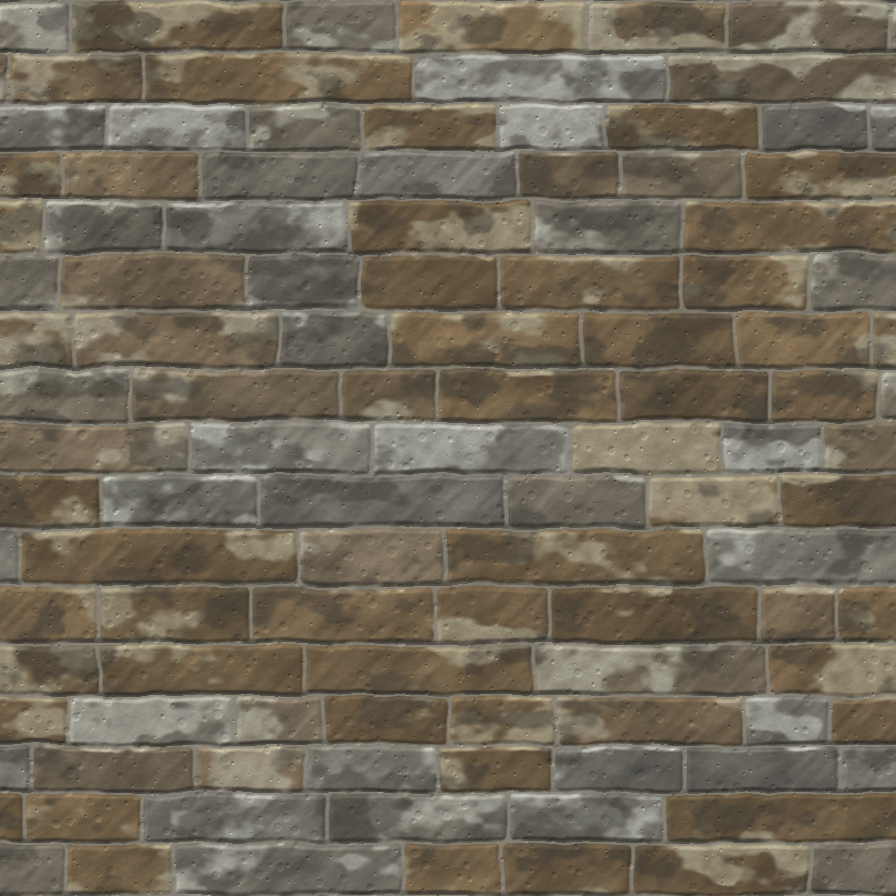
Write a Shadertoy shader that draws this texture.

```glsl
// Weathered brick wall: 17 uneven courses of brown and grey bricks of mixed length.
// Jittered joints give the bond; layered periodic noise gives the ragged edges,
// pale crust, stains and a height field that is lit from above. It tiles both ways.

#define COURSES 17.0
#define JOINT 0.0022
#define JITTER 0.62
#define RAGGED 0.009
#define RELIEF 0.62
#define CRUST 0.88
#define BROWN vec3(0.425, 0.360, 0.270)
#define GREY vec3(0.430, 0.420, 0.390)
#define CHALK vec3(0.665, 0.670, 0.635)
#define LIME vec3(0.630, 0.605, 0.510)
#define MORTAR vec3(0.530, 0.515, 0.470)
#define SOOT vec3(0.250, 0.240, 0.215)

const float TAU = 6.28319;
const int bricksInCourse[17] = int[17](6, 4, 7, 6, 5, 6, 6, 6, 5, 5, 4, 6, 4, 7, 7, 5, 6);

struct Brick {
    float inset;   // distance inside the brick edge, negative in the joint
    float top;     // distance to the joint above
    float bottom;  // distance to the joint below
    vec2 id;       // column and course
};

float hash(vec2 p) {
    vec3 q = fract(p.xyx * 0.1031);
    q += dot(q, q.yzx + 33.33);
    return fract((q.x + q.y) * q.z);
}

// Value noise that repeats after 'period' cells
float noise(vec2 p, vec2 period) {
    vec2 i = floor(p), f = fract(p);
    f = f * f * (3.0 - 2.0 * f);
    vec2 a = mod(i, period), b = mod(i + 1.0, period);
    return mix(mix(hash(a), hash(vec2(b.x, a.y)), f.x),
               mix(hash(vec2(a.x, b.y)), hash(b), f.x), f.y);
}

float fbm(vec2 uv, vec2 freq) {
    float sum = 0.0, amp = 0.5;
    for (int i = 0; i < 4; i++) {
        sum += amp * noise(uv * freq, freq);
        freq *= 2.0;
        amp *= 0.5;
    }
    return sum / 0.9375;
}

// Cellular noise: round pits of random size
float pits(vec2 uv, float freq) {
    vec2 p = uv * freq, cell = floor(p);
    float pit = 0.0;
    for (int y = -1; y <= 1; y++)
    for (int x = -1; x <= 1; x++) {
        vec2 c = cell + vec2(x, y), k = mod(c, freq);
        vec2 centre = c + vec2(hash(k + 11.3), hash(k + 47.7));
        float radius = 0.4 * pow(hash(k + 83.1), 3.0) + 0.02;
        pit = max(pit, 1.0 - smoothstep(0.4 * radius, radius, length(p - centre)));
    }
    return pit;
}

float jointAt(float k, float count, float course) {
    return k + JITTER * (hash(vec2(mod(k, count) + 5.0, course * 3.0 + 1.0)) - 0.5);
}

Brick brickAt(vec2 uv) {
    // Courses, counted from the top, with wavy heights
    float t = 1.0 - uv.y;
    float row = COURSES * (t + 0.009 * sin(TAU * t) - 0.004 * sin(3.0 * TAU * t));
    float course = mod(floor(row), COURSES);
    // Upright joints
    float count = float(bricksInCourse[int(course)]);
    float x = (uv.x + hash(vec2(course, 19.0))) * count;
    float k = floor(x);
    if (x < jointAt(k, count, course)) k -= 1.0;
    else if (x >= jointAt(k + 1.0, count, course)) k += 1.0;
    float side = min(x - jointAt(k, count, course), jointAt(k + 1.0, count, course) - x) / count;
    float top = fract(row) / COURSES, bottom = 1.0 / COURSES - top;
    // Rounded corners
    vec2 q = max(0.007 - vec2(side, min(top, bottom)), 0.0);
    float inset = min(min(side, min(top, bottom)), 0.007 - length(q));
    return Brick(inset - JOINT, top, bottom, vec2(mod(k, count), course));
}

vec2 ragged(vec2 uv) {
    return uv + RAGGED * (vec2(fbm(uv, vec2(22)), fbm(uv + 0.37, vec2(22))) - 0.5);
}

float height(vec2 uv) {
    float body = smoothstep(-0.001, 0.005, brickAt(ragged(uv)).inset);
    return 0.55 * body + 0.9 * fbm(uv, vec2(44)) + 0.5 * fbm(uv + 0.21, vec2(11)) - 0.3 * pits(uv, 58.0);
}

void mainImage(out vec4 fragColor, in vec2 fragCoord) {
    vec2 uv = fragCoord / iResolution.y;
    Brick brick = brickAt(ragged(uv));
    float tint = hash(brick.id * 7.0 + 3.0), wear = hash(brick.id * 5.0 + 31.0);
    float paleCourse = 0.5 + 0.5 * cos(TAU * 3.0 * (brick.id.y - 2.5) / COURSES);

    // Fired clay with slanted tool marks
    float warm = smoothstep(0.2, 0.65, tint + 0.25 - 0.4 * paleCourse);
    vec3 color = mix(GREY, BROWN, warm) * (0.88 + 0.24 * hash(brick.id + 71.0));
    vec2 slant = vec2(uv.x - uv.y, uv.x + uv.y) * vec2(110, 18);
    color *= 1.0 + 0.2 * (noise(slant, vec2(110, 18)) - 0.5);
    color *= 0.8 + 0.4 * fbm(uv + 0.63, vec2(16, 24));

    // Pale crust, thicker along upper edges, then dark stains
    float amount = wear * (0.45 + 0.55 * paleCourse) + 0.35 * smoothstep(0.014, 0.002, brick.top);
    float crust = smoothstep(0.0, 0.1, fbm(uv + 0.11, vec2(13, 20)) - mix(0.68, 0.40, amount));
    color = mix(color, mix(CHALK, LIME, warm), crust * CRUST * (0.6 + 0.4 * noise(uv * 90.0, vec2(90))));
    float stain = smoothstep(0.56, 0.70, fbm(uv + 0.47, vec2(19, 27)));
    color = mix(color, SOOT, 0.5 * stain);

    // Mortar and the shadow under each brick
    float mortar = 1.0 - smoothstep(-0.0012, 0.0012, brick.inset);
    color = mix(color, MORTAR, 0.85 * mortar);
    float shadow = smoothstep(0.008, 0.003, brick.bottom) * smoothstep(0.3, 0.6, fbm(uv + 0.8, vec2(30)));
    color = mix(color, SOOT, 0.65 * shadow);

    // Relief lit from above
    float slope = height(uv) - height(uv + vec2(-0.0006, 0.0016));
    color *= 1.0 + 1.6 * RELIEF * clamp(slope, -0.4, 0.4);
    fragColor = vec4(clamp(color, 0.0, 1.0), 1.0);
}
```
